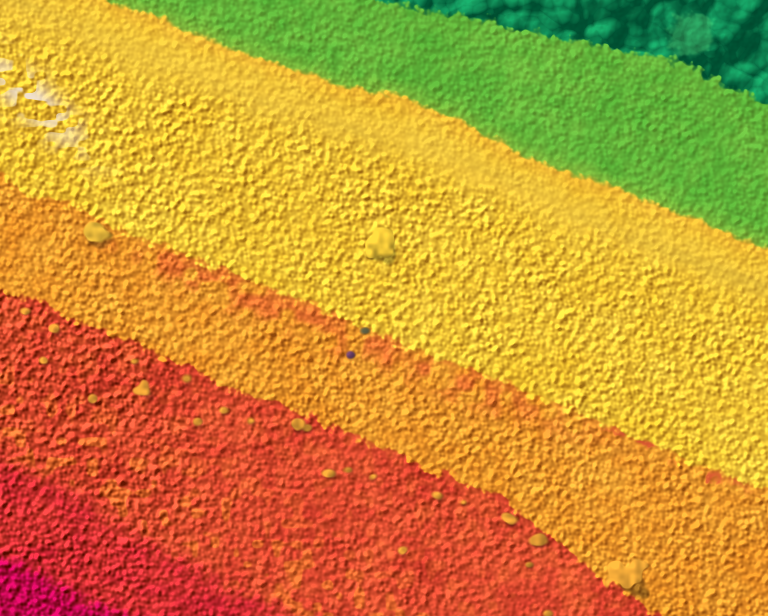
Give the GLSL for this texture, as a Shadertoy shader.

```glsl
const vec2 LIGHT = vec2(-0.7, 0.7);

float hash(vec2 p) {
    vec3 q = fract(p.xyx * 0.1031);
    q += dot(q, q.yzx + 33.33);
    return fract((q.x + q.y) * q.z);
}

float noise(vec2 p) {
    vec2 i = floor(p), f = fract(p);
    f = f * f * (3.0 - 2.0 * f);
    return mix(mix(hash(i), hash(i + vec2(1, 0)), f.x),
               mix(hash(i + vec2(0, 1)), hash(i + vec2(1, 1)), f.x), f.y);
}

// Jittered grains: x is a hard domed height, y a soft summed height
vec2 grains(vec2 p) {
    vec2 height = vec2(0.0);
    for (int j = -1; j <= 1; j++)
    for (int i = -1; i <= 1; i++) {
        vec2 cell = floor(p) + vec2(i, j);
        vec2 d = cell + 0.1 + 0.8 * vec2(hash(cell), hash(cell + 57.0)) - p;
        float size = hash(cell + 19.0), r = mix(0.4, 1.0, size);
        height.x = max(height.x, r - dot(d, d) / r);
        height.y += (0.3 + size) * exp(-5.5 * dot(d, d));
    }
    return height;
}

float powder(vec2 p) {
    vec2 q = mat2(0.8, 0.6, -0.6, 0.8) * p;
    return grains(q * 82.0).y + 0.55 * grains(q * 140.0 + 7.0).y;
}

float boulders(vec2 p) {
    vec2 q = p + 0.02 * vec2(noise(p * 30.0), noise(p * 30.0 + 13.0));
    return grains(q * 17.0).x + 0.4 * grains(q * 41.0).x;
}

float orangeFoot(float x) { return 0.525 - 0.42 * x - 0.3 * max(x - 0.8, 0.0); }

float under(float depth) { return smoothstep(-0.005, 0.005, depth); }

float band(float d, float width) { return exp(-d * d / (width * width)); }

// Loose lump with a cast shadow and a lit upper left side
void addLump(inout vec3 col, vec2 p, vec2 c, float r, vec3 tint) {
    vec2 d = p - c;
    float rough = (noise(p * 60.0) - 0.5) * r * 1.2;
    col *= 1.0 - 0.35 * smoothstep(0.005, -0.005, length(d + LIGHT * r * 0.4) - r + rough);
    float lit = clamp(0.96 + 0.16 * dot(d, LIGHT) / r + 0.4 * (noise(p * 110.0) - 0.5), 0.6, 1.1);
    float body = length(d * vec2(0.85, 1.15)) - r + rough;
    col = mix(col, tint * lit, smoothstep(0.003, -0.003, body));
}

void mainImage(out vec4 fragColor, in vec2 fragCoord) {
    vec2 p = fragCoord / iResolution.y;
    float x = p.x, height = powder(p);
    float slope = height - powder(p + LIGHT * 0.005);
    float blotch = noise(p * 13.0) * 0.4 + noise(p * 48.0) * 0.6;
    float fray = (noise(p * 16.0) - 0.5) * 0.014 + (noise(p * 55.0) - 0.5) * 0.016 - (height - 1.4) * 0.008;
    float y = p.y + fray;

    // Depth below the upper edge of each stripe
    float bend = max(x - 1.05, 0.0);
    float green = 1.13 - 0.2 * x - 1.2 * bend * bend - y;
    float yellow = 1.07 - 0.375 * x + 0.022 * band(x - 0.69, 0.12) - p.y - 0.6 * fray;
    float orange = 0.705 - 0.41 * x - p.y + fray;
    float red = orangeFoot(x) - p.y + fray;
    float crimson = 0.267 - 0.56 * x - y;
    float magenta = 0.105 - 0.49 * x - y;

    // Stripe colours
    vec3 greenTone = mix(vec3(0.33, 0.68, 0.21), vec3(0.46, 0.75, 0.26), blotch);
    greenTone = mix(greenTone, vec3(0.58, 0.75, 0.25), 0.6 * band(yellow, 0.02));
    vec3 yellowTone = mix(vec3(0.94, 0.75, 0.18), vec3(0.99, 0.84, 0.27), blotch);
    float ridge = band(yellow - 0.065, 0.035);
    float streak = noise(vec2(x * 5.0, (p.y + 0.39 * x) * 95.0));
    yellowTone = mix(yellowTone, vec3(0.99, 0.82, 0.27), 0.7 * ridge) * (1.0 - 0.08 * ridge * streak);
    yellowTone = mix(yellowTone, vec3(0.97, 0.73, 0.22), 0.6 * band(yellow, 0.025));
    vec3 orangeTone = mix(vec3(0.92, 0.56, 0.15), vec3(0.98, 0.69, 0.23), blotch);
    float stain = band(orange - 0.025, 0.03) * smoothstep(0.1, 0.3, x) * smoothstep(1.1, 0.7, x);
    orangeTone = mix(orangeTone, vec3(0.93, 0.42, 0.21), 0.75 * stain * smoothstep(0.3, 0.7, noise(p * 45.0)));
    vec3 redTone = mix(vec3(0.82, 0.23, 0.17), vec3(0.95, 0.39, 0.23), blotch);
    float rust = (0.25 + band(crimson + 0.06, 0.08)) * smoothstep(0.55, 0.75, noise(p * 60.0));
    redTone = mix(redTone, vec3(0.96, 0.48, 0.20), min(0.8 * rust, 0.8));
    vec3 crimsonTone = mix(vec3(0.78, 0.13, 0.20), vec3(0.90, 0.25, 0.22), blotch);

    vec3 col = mix(greenTone, yellowTone, under(yellow));
    col = mix(col, orangeTone, under(orange));
    col = mix(col, redTone, under(red));
    col = mix(col, crimsonTone, smoothstep(-0.03, 0.03, crimson));
    col = mix(col, vec3(0.77, 0.04, 0.32), smoothstep(-0.02, 0.02, magenta));

    // Grain relief, softer at the far side and on the ridge
    float focus = mix(0.5, 1.0, smoothstep(0.0, 0.17, yellow)) * (1.0 - 0.4 * ridge);
    focus *= 0.75 + 0.5 * noise(p * 18.0) + 0.6 * under(red) * smoothstep(0.5, 0.1, x);
    float shade = clamp(slope * 0.38 + (height - 1.35) * 0.12, -0.5, 0.2) * focus;
    col *= 1.0 + shade * vec3(0.7, 0.9, 1.2);

    // Coarse dark green lumps
    float mass = boulders(p), facing = mass - boulders(p + LIGHT * 0.012);
    float lit = clamp(0.55 + 1.1 * facing + 0.8 * (mass - 0.75), 0.0, 1.0);
    vec3 emerald = mix(vec3(0.0, 0.32, 0.20), vec3(0.10, 0.68, 0.42), lit);
    float pale = smoothstep(0.05, 0.035, length(p - vec2(1.12, 0.945)) + fray);
    emerald = mix(emerald, vec3(0.20, 0.68, 0.40) * (0.8 + 0.3 * lit), 0.8 * pale);
    col = mix(emerald * (1.0 + 0.4 * shade), col, under(green));

    // Pale bare patch at the left, thin red seam at the right
    float bare = band(p.y - 0.84 + 0.8 * (x - 0.05), 0.04) * band(x - 0.05, 0.08);
    col = mix(col, vec3(0.94, 0.88, 0.81), bare * smoothstep(0.45, 0.6, noise(p * vec2(60.0, 90.0))));
    float seam = band(orange - 0.006, 0.006) * smoothstep(0.96, 1.02, x) * smoothstep(1.24, 1.16, x);
    col = mix(col, vec3(0.84, 0.30, 0.20), 0.8 * seam * smoothstep(0.3, 0.6, noise(p * 45.0)));

    // Ochre lumps scattered over the red, larger ones elsewhere
    for (int i = 0; i < 22; i++) {
        float k = float(i), size = hash(vec2(k, 11.0)), drop = hash(vec2(k, 5.0));
        float cx = 0.04 + 0.9 * fract(k * 0.618 + 0.1 * size);
        vec2 c = vec2(cx, orangeFoot(cx) - 0.01 - 0.14 * drop * drop);
        addLump(col, p, c, 0.005 + 0.01 * size * size, vec3(0.93, 0.64, 0.22));
    }
    addLump(col, p, vec2(0.15, 0.626), 0.018, vec3(0.97, 0.77, 0.25));
    addLump(col, p, vec2(0.615, 0.605), 0.02, vec3(0.97, 0.80, 0.23));
    addLump(col, p, vec2(1.02, 0.065), 0.025, vec3(0.97, 0.68, 0.23));
    addLump(col, p, vec2(0.594, 0.463), 0.006, vec3(0.36, 0.36, 0.25));
    addLump(col, p, vec2(0.57, 0.424), 0.005, vec3(0.45, 0.27, 0.42));
    fragColor = vec4(clamp(col, 0.0, 1.0), 1.0);
}
```
